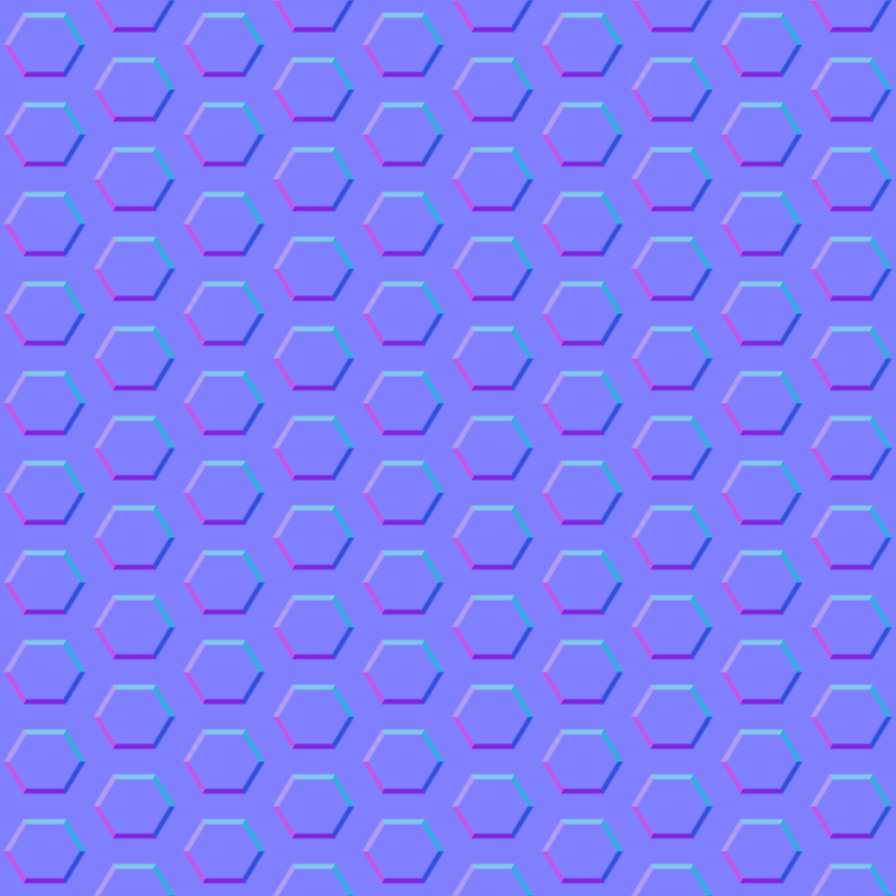
This texture map is drawn by a WebGL 2 fragment shader. Its source:

```glsl
#version 300 es
precision highp float;
// Tangent-space normal map of a plate with staggered, slightly flattened hexagons.
// Each column is one grid cell wide and every second one is shifted by half a cell;
// a distance function to the hexagon outline drives the slope of a narrow bevel.

#define REPEATS 10.0        // cells across and down (even, so the stagger wraps)
#define HALF_WIDTH 0.423    // centre to side corner, in cells
#define HALF_HEIGHT 0.330   // centre to top edge, in cells
#define TOP_HALF 0.222      // half length of the top edge, in cells
#define BEVEL 0.045         // reach of the bevel on each side of the outline
#define BEVEL_CORE 0.010    // part of the bevel with full slope
#define SLOPE 0.72          // sideways tilt of the normal on the bevel
#define SOFT_SIDE 0.36      // loss of tilt on the upper left side

uniform vec2 u_resolution;
out vec4 fragColor;

// Position inside the staggered cell, centred on its hexagon.
vec2 staggeredCell(vec2 uv) {
    vec2 grid = uv * REPEATS;
    float odd = mod(floor(grid.x), 2.0);
    grid.y += 0.5 * odd;
    return fract(grid) - 0.5;
}

// xy: outward direction of the nearest edge, z: signed distance to the outline.
vec3 hexagonEdge(vec2 p, float blur) {
    vec2 q = abs(p);
    vec2 slant = normalize(vec2(HALF_HEIGHT, HALF_WIDTH - TOP_HALF));
    float slantDist = dot(q - vec2(HALF_WIDTH, 0.0), slant);
    float flatDist = q.y - HALF_HEIGHT;
    // Soft switch between neighbouring edges at the corners
    float onFlat = smoothstep(-blur, blur, flatDist - slantDist);
    vec2 side = vec2(sign(p.x), clamp(p.y / blur, -1.0, 1.0));
    vec2 outward = mix(slant, vec2(0.0, 1.0), onFlat) * side;
    return vec3(outward, max(slantDist, flatDist));
}

void main() {
    vec2 uv = gl_FragCoord.xy / u_resolution;
    float pixel = REPEATS / min(u_resolution.x, u_resolution.y);

    vec2 p = staggeredCell(uv);
    vec3 edge = hexagonEdge(p, max(pixel * 0.7, 0.012));

    // Bevel profile, never thinner than the pixel grid can show
    float reach = max(BEVEL, pixel * 1.5);
    float profile = 1.0 - smoothstep(BEVEL_CORE, reach, abs(edge.z));

    // Slightly gentler slope towards the upper left
    float upperLeft = max(dot(edge.xy, normalize(vec2(-0.85, 0.53))), 0.0);
    float tilt = SLOPE * profile * (1.0 - SOFT_SIDE * upperLeft);

    // Red falls to the right, green rises to the top
    vec2 lean = vec2(-edge.x, edge.y) * tilt;
    vec3 normal = vec3(lean, sqrt(max(1.0 - dot(lean, lean), 0.0)));
    fragColor = vec4(normal * 0.5 + 0.5, 1.0);
}
```
